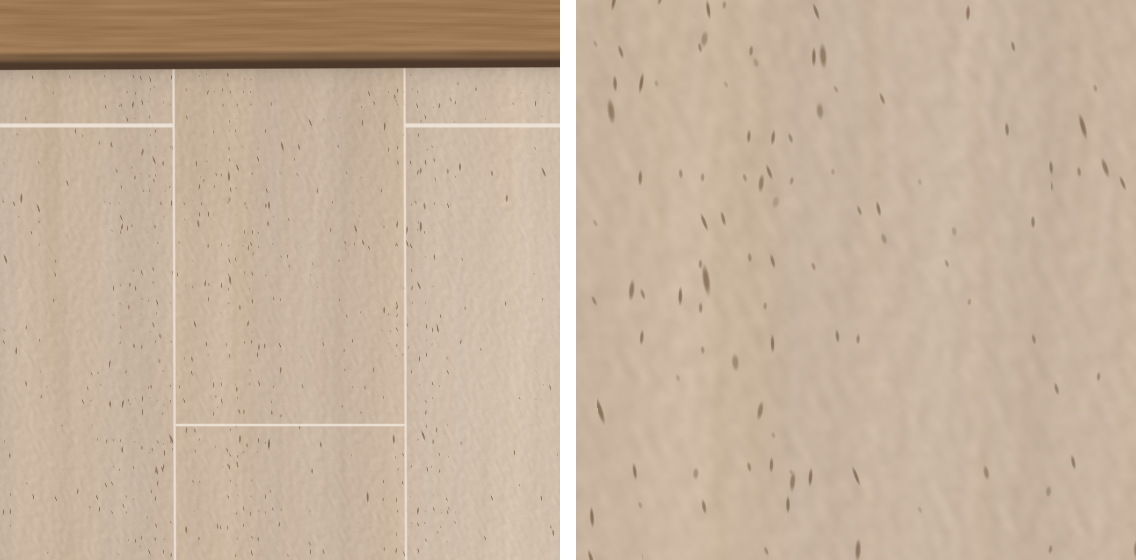
Left: the whole. Right: its middle third, enlarged.
Write a three.js fragment shader that draws this texture.

```glsl
// Tall travertine tiles in a half bond with pale grout, under a wooden ledge.
// Layered sines make the stone veins and wood grain; stretched cellular
// noise scatters the pits, clustered along a vein in each column.
#define TILE_SIZE vec2(0.4125, 1.07)
#define TILE_ORIGIN vec2(0.3125, 0.241)
#define GROUT_HALF 0.0021
#define EDGE_SOFT 0.0016
#define LEDGE_BOTTOM 0.875
#define PIT_DENSITY 0.34
#define STONE_DARK vec3(0.755, 0.672, 0.585)
#define STONE_LIGHT vec3(0.850, 0.782, 0.712)
#define GROUT_COLOR vec3(0.935, 0.895, 0.845)
#define PIT_COLOR vec3(0.46, 0.36, 0.27)
#define WOOD_COLOR vec3(0.615, 0.470, 0.332)
#define SHADOW_COLOR vec3(0.30, 0.225, 0.17)

varying vec2 vUv;

float hash(vec2 p) {
  return fract(sin(dot(p, vec2(127.1, 311.7))) * 43758.55);
}

float noise(vec2 p) {
  vec2 i = floor(p), f = fract(p);
  f = f * f * (3.0 - 2.0 * f);
  return mix(mix(hash(i), hash(i + vec2(1.0, 0.0)), f.x),
             mix(hash(i + vec2(0.0, 1.0)), hash(i + vec2(1.0, 1.0)), f.x), f.y);
}

// Irregular stripes across t, in the range -1 to 1
float stripes(float t) {
  float sum = 0.0, amp = 0.5, freq = 1.0;
  for (int i = 0; i < 4; i++) {
    sum += amp * sin(t * freq + 1.7 * float(i) + sin(t * freq * 0.37));
    freq *= 2.13;
    amp *= 0.6;
  }
  return sum;
}

// Small slanted slots, at most one per cell, over three scales
float pits(vec2 p, float density) {
  float cover = 0.0;
  for (int i = 0; i < 3; i++) {
    float k = float(i);
    vec2 size = vec2(0.013, 0.025) * (1.0 + 0.45 * k);
    vec2 q = p / size + 17.0 * k;
    vec2 cell = floor(q);
    float r = hash(cell + 3.1);
    vec2 jitter = vec2(hash(cell + 7.7), hash(cell + 5.3)) - 0.5;
    vec2 d = (fract(q) - 0.5 - 0.4 * jitter) * size;
    d.x += d.y * (hash(cell + 9.2) - 0.3) * 0.6;
    vec2 radius = vec2(0.0019, 0.0032 + 0.006 * r * r) * (0.65 + 0.25 * k);
    float slot = 1.0 - smoothstep(0.35, 1.25, length(d / radius));
    float present = step(hash(cell + 1.9), density / (1.0 + 0.9 * k));
    cover = max(cover, slot * present * (0.3 + 0.65 * r));
  }
  return cover;
}

vec3 stone(vec2 p, float column, vec2 tile) {
  // Wavering vertical veins and a broad light from the lower right
  float bend = 0.012 * sin(p.y * 5.0 + column * 2.0) + 0.008 * noise(p * vec2(6.0, 4.0));
  float vein = stripes((p.x + bend) * 36.0 + column * 5.0);
  float light = 0.36 + 0.36 * smoothstep(0.62, 0.90, p.x) - 0.16 * smoothstep(0.45, 0.9, p.y);
  light += 0.15 * vein + 0.12 * (noise(p * vec2(45.0, 9.0)) - 0.5);
  vec3 color = mix(STONE_DARK, STONE_LIGHT, light);
  color += vec3(0.006, 0.0, -0.010) * stripes(p.x * 21.0 + column);

  // Fine diagonal relief
  vec2 grain = vec2(p.x + 0.5 * p.y, p.y - 0.3 * p.x) * vec2(150.0, 95.0);
  color += 0.032 * (noise(grain) - noise(grain + vec2(0.6, -0.5)));
  color += 0.014 * (noise(p * 240.0) - 0.5);

  // Pits crowd one vein, which shifts in alternate columns
  float peak = mix(0.27, 0.05, mod(column, 2.0));
  float cluster = 0.5 + 0.5 * cos(7.57 * (tile.x - peak));
  float density = PIT_DENSITY * (0.14 + cluster * cluster);
  density *= 1.0 - 0.45 * smoothstep(0.72, 0.85, p.x);
  return mix(color, PIT_COLOR, 0.8 * pits(p, density));
}

vec3 wood(vec2 p, float h) {
  float wave = 0.004 * sin(p.x * 7.0) + 0.005 * noise(p * vec2(5.0, 25.0));
  float grain = stripes((p.y + wave) * 190.0);
  vec3 color = WOOD_COLOR + 0.022 * grain;
  color += 0.04 * (noise(p * vec2(14.0, 160.0)) - 0.5);
  // Lit bead above a darker moulding
  color += 0.035 * exp(-pow((h - 0.034) / 0.004, 2.0));
  color *= mix(0.76, 1.0, smoothstep(0.024, 0.034, h));
  return mix(SHADOW_COLOR, color, smoothstep(0.009, 0.021, h));
}

void main() {
  vec2 p = vUv;

  // Tile grid, leaning slightly, with odd columns shifted by half a tile
  vec2 q = (p + vec2(0.003 * p.y, 0.0) - TILE_ORIGIN) / TILE_SIZE;
  float column = floor(q.x);
  float odd = mod(column, 2.0);
  q.y -= 0.5 * odd;
  vec2 tile = fract(q);
  vec2 gap = min(tile, 1.0 - tile) * TILE_SIZE;

  // Grout, with wider cross joints in the odd columns
  vec2 halfWidth = vec2(GROUT_HALF, GROUT_HALF * (1.0 + 0.7 * odd));
  vec2 joint = 1.0 - smoothstep(halfWidth - EDGE_SOFT, halfWidth + EDGE_SOFT, gap);
  float grout = max(joint.x * 0.85, joint.y * 0.92);
  vec3 color = mix(stone(p, column, tile), GROUT_COLOR, grout);

  // Ledge with its contact shadow
  float h = p.y - LEDGE_BOTTOM - 0.005 * p.x;
  color *= 1.0 - 0.12 * exp(min(h, 0.0) * 70.0);
  color = mix(color, wood(p, h), smoothstep(-EDGE_SOFT, EDGE_SOFT, h));
  gl_FragColor = vec4(color, 1.0);
}
```
